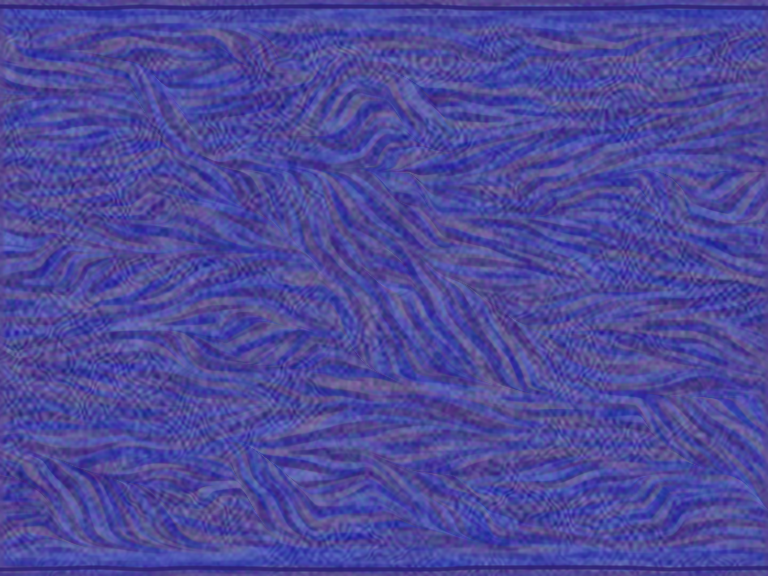
Reproduce this texture procedurally as a Shadertoy shader.

```glsl
const vec3 BASE_COLOR = vec3(0.303, 0.290, 0.610);
const vec3 TONE_AXIS = vec3(0.038, 0.049, 0.034);   // dark to light
const vec3 WARM_AXIS = vec3(0.029, 0.006, -0.042);  // blue to mauve
const vec3 GRAIN_AXIS = vec3(0.095, -0.065, 0.060); // magenta to green
const vec3 BAND_COLOR = vec3(0.25, 0.29, 0.70);
const vec3 LINE_COLOR = vec3(0.17, 0.12, 0.46);
const vec3 RIM_COLOR = vec3(0.34, 0.26, 0.56);

const float TAU = 6.2831853;
const float FIBRE_SCALE = 88.0;  // fibres per canvas height
const float FINE_RATIO = 1.9;    // hairs per fibre
const float STEP_LENGTH = 0.0056;
const int STEPS = 9;             // steps each way along the flow
const float STREAK_GAIN = 9.0;
const float SWAY = 0.85;         // gentle bending of the flow
const float JITTER = 0.55;       // small kinks in the flow
const float FALL_ANGLE = -0.95;  // steep folds, falling and rising
const float RISE_ANGLE = 0.75;
const vec2 BEAD_PERIOD = vec2(0.0165, 0.0215);
const float BEAD_STRENGTH = 1.5;
const float GRAIN_SCALE = 135.0;
const float GRAIN_STRENGTH = 2.7;

vec2 hash22(vec2 p) {
    vec3 q = fract(p.xyx * vec3(0.1031, 0.1030, 0.0973));
    q += dot(q, q.yzx + 33.33);
    return fract((q.xx + q.yz) * q.zy);
}

// Two independent channels of value noise
vec2 noise2(vec2 p) {
    vec2 cell = floor(p);
    vec2 f = fract(p);
    f = f * f * (3.0 - 2.0 * f);
    vec2 low = mix(hash22(cell), hash22(cell + vec2(1, 0)), f.x);
    vec2 high = mix(hash22(cell + vec2(0, 1)), hash22(cell + vec2(1, 1)), f.x);
    return mix(low, high, f.y);
}

// Mostly level flow with small steep folds, flat near top and bottom
vec2 flowDirection(vec2 p) {
    vec2 bend = noise2(p * vec2(6.0, 15.0) + 17.0);
    vec2 kink = noise2(p * vec2(16.0, 32.0) + 5.0);
    vec2 fold = noise2(p * vec2(9.0, 7.5) + vec2(p.y * 5.5, 0.0) + 41.0);
    float angle = SWAY * (bend.x - 0.5) + JITTER * (kink.x - 0.5);
    angle += FALL_ANGLE * smoothstep(0.69, 0.78, fold.x);
    angle += RISE_ANGLE * smoothstep(0.77, 0.85, fold.y);
    angle *= smoothstep(0.03, 0.10, min(p.y, 1.0 - p.y));
    return vec2(cos(angle), sin(angle));
}

// Relief of one point: difference across the flow, plus fine hairs
vec2 relief(vec2 p, vec2 across) {
    vec2 s = p * FIBRE_SCALE + 100.0;
    vec2 coarse = noise2(s) - noise2(s + 1.1 * across);
    vec2 fine = noise2(s * FINE_RATIO) - 0.5;
    return coarse + 0.9 * fine;
}

// Relief smeared along the flow: x is tone, y is warmth
vec2 fibres(vec2 p) {
    vec2 flow = flowDirection(p);
    vec2 sum = relief(p, vec2(-flow.y, flow.x));
    float total = 1.0;
    for (int side = -1; side <= 1; side += 2) {
        vec2 q = p;
        for (int i = 1; i <= STEPS; i++) {
            flow = flowDirection(q);
            q += float(side) * STEP_LENGTH * flow;
            float weight = 1.0 - float(i) / float(STEPS + 2);
            sum += weight * relief(q, vec2(-flow.y, flow.x));
            total += weight;
        }
    }
    // Soft limit steepens the streak edges
    vec2 v = sum / total * STREAK_GAIN;
    return 1.35 * v / sqrt(1.0 + 0.6 * v * v);
}

// Staggered beads on a strongly bent lattice
float beads(vec2 p) {
    vec2 bent = p + 0.026 * (noise2(p * 17.0 + 7.0) - 0.5);
    bent += 0.013 * (noise2(p * 52.0 + 3.0) - 0.5);
    vec2 wave = cos(TAU * bent / BEAD_PERIOD);
    return wave.x * wave.y;
}

float stripe(float x, float center, float halfWidth) {
    return 1.0 - smoothstep(0.4 * halfWidth, 1.4 * halfWidth, abs(x - center));
}

void mainImage(out vec4 fragColor, in vec2 fragCoord) {
    vec2 p = fragCoord / iResolution.y;
    float aspect = iResolution.x / iResolution.y;
    float edgeY = min(p.y, 1.0 - p.y);
    float edgeX = min(p.x, aspect - p.x);

    // Streaks, pale patches and beads
    vec2 streak = fibres(p);
    vec2 patches = noise2(p * vec2(13.0, 28.0) + 63.0) - 0.5;
    vec2 masks = noise2(p * vec2(8.0, 17.0) + 29.0);
    float beadMask = smoothstep(0.42, 0.66, masks.y);
    float streakLevel = mix(0.7, 1.25, masks.x) * (1.0 - 0.4 * beadMask);
    float tone = streak.x * streakLevel + 1.1 * patches.x;
    tone += BEAD_STRENGTH * mix(0.25, 1.0, beadMask) * beads(p);
    float warmth = 0.85 * streak.y + 0.25 * streak.x + 1.3 * patches.y;

    // Fine coloured grain
    vec2 grain = noise2(p * GRAIN_SCALE + 211.0) - 0.5;
    tone += GRAIN_STRENGTH * grain.x;

    vec3 color = BASE_COLOR + TONE_AXIS * tone + WARM_AXIS * warmth;
    color += GRAIN_AXIS * grain.y;

    // Blue bands, dark lines and a purple rim at the border
    float band = smoothstep(0.012, 0.022, edgeY) * (1.0 - smoothstep(0.03, 0.06, edgeY));
    color = mix(color, BAND_COLOR + 0.6 * TONE_AXIS * tone, 0.6 * band);
    float rim = 1.0 - smoothstep(0.003, 0.012, min(edgeX, edgeY));
    color = mix(color, RIM_COLOR, 0.5 * rim);
    float waver = 0.004 * (noise2(vec2(p.x * 12.0, 5.0)).x - 0.5);
    color = mix(color, LINE_COLOR, 0.85 * stripe(edgeY, 0.013 + waver, 0.004));

    fragColor = vec4(clamp(color, 0.0, 1.0), 1.0);
}
```
